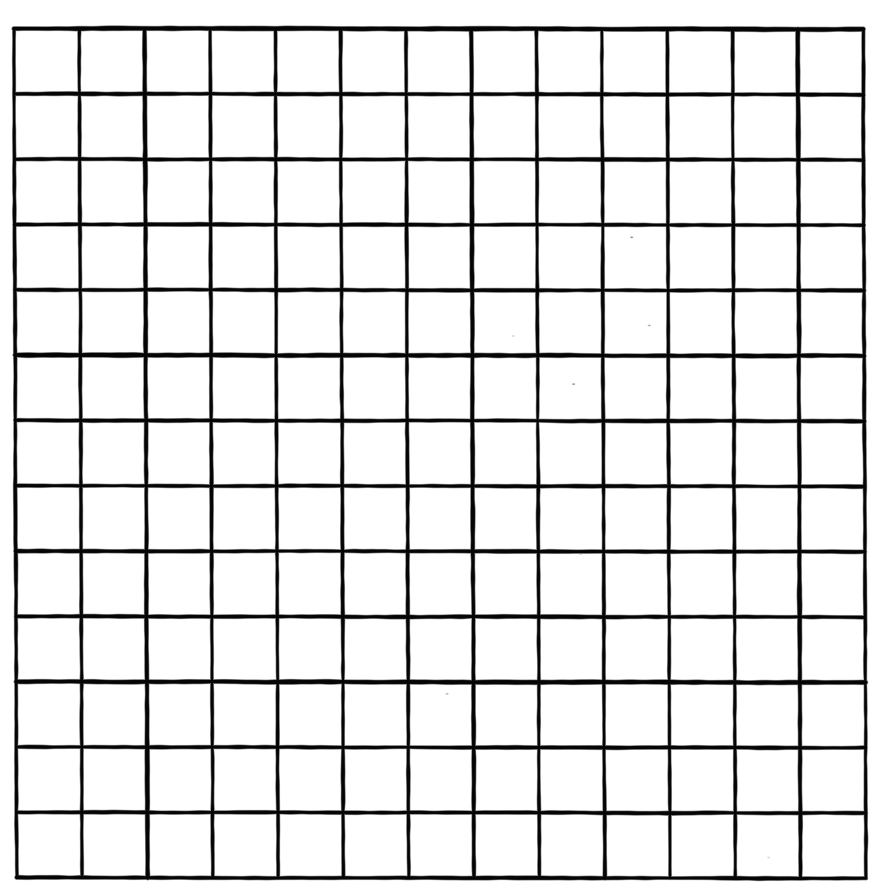
This pattern is drawn by a WebGL 1 fragment shader. Its source:

```glsl
precision highp float;

uniform vec2 u_resolution;

const float CELLS = 13.0;
const float PITCH = 0.0729;

float hash(vec2 p) {
  vec3 q = fract(vec3(p.xyx) * 0.1031);
  q += dot(q, q.yzx + 33.33);
  return fract((q.x + q.y) * q.z);
}

// Smooth 1D noise in -1..1, different for each seed
float noise(float x, float seed) {
  float i = floor(x);
  float f = smoothstep(0.0, 1.0, x - i);
  return 2.0 * mix(hash(vec2(i + 50.0, seed)), hash(vec2(i + 51.0, seed)), f) - 1.0;
}

float coverage(float dist) {
  float soft = max(0.0011, 0.6 / u_resolution.y);
  return 1.0 - smoothstep(-soft, soft, dist);
}

// Ruled lines at whole values of "across", with round ends and rough edges
float ruledLines(float across, float along, float halfWidth, float heavyIndex, float seed) {
  float index = clamp(floor(across + 0.5), 0.0, CELLS);
  float id = index + seed;
  float wobble = 0.0003 * noise(along * 1.3, id) + 0.00016 * noise(along * 6.0, id + 20.0);
  float offset = (across - index) * PITCH + wobble;
  float beyond = max(max(-along, along - CELLS), 0.0) * PITCH;

  // Every fifth line is heavier
  float heavy = 1.0 - step(0.5, abs(mod(index, 5.0) - heavyIndex));
  float width = halfWidth + 0.0004 * heavy
    + 0.00022 * noise(along * 0.7, id + 40.0)
    + 0.00025 * noise(along * 5.0, id + 60.0);
  return coverage(length(vec2(offset, beyond)) - width);
}

// Faint dust scattered over the sheet
float dust(vec2 p) {
  float ink = 0.0;
  for (int i = 0; i < 10; i++) {
    float k = float(i) + 1.0;
    vec2 center = vec2(hash(vec2(k, 7.0)), hash(vec2(k, 19.0)));
    vec2 d = (p - center) * vec2(0.6, 1.0);
    float strength = mix(0.15, 0.7, hash(vec2(k, 31.0)));
    ink = max(ink, strength * coverage(length(d) - 0.0006));
  }
  return ink;
}

void main() {
  vec2 p = gl_FragCoord.xy / u_resolution.y;

  // Grid coordinates, leaning slightly
  vec2 origin = vec2(0.0189 - 0.0034 * p.y, 0.0206 - 0.001 * p.x);
  vec2 grid = (p - origin) / PITCH;

  float vertical = ruledLines(grid.x, grid.y, 0.0020, 2.0, 100.0);
  float horizontal = ruledLines(grid.y, grid.x, 0.0022, 3.0, 300.0);
  float ink = max(max(vertical, horizontal), dust(p));

  gl_FragColor = vec4(vec3(mix(1.0, 0.02, ink)), 1.0);
}
```
